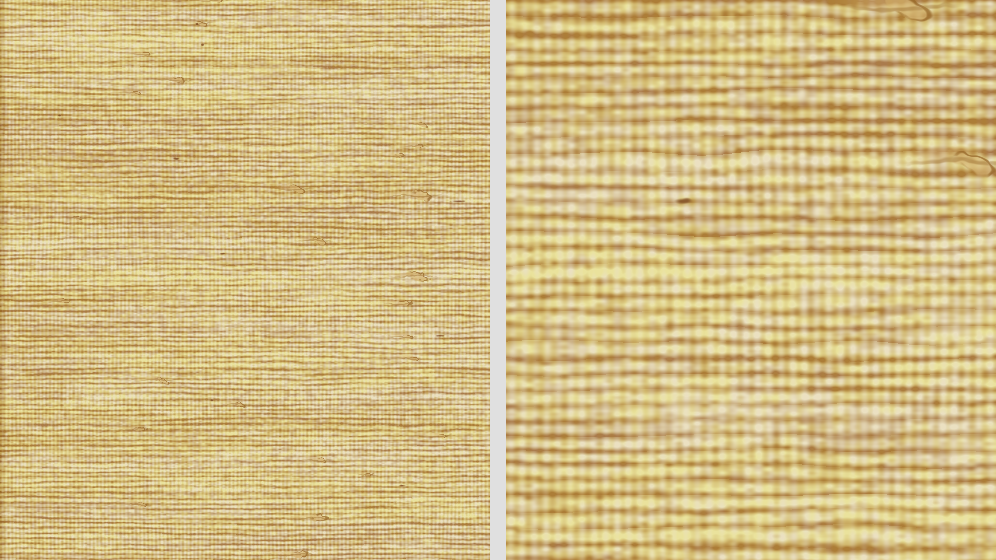
Left, the full canvas; right, a detail of the centre.
This texture is drawn by a Shadertoy shader. Its source:

```glsl
const float STRANDS = 108.0;      // horizontal grass strands, bottom to top
const float WARPS = 126.0;        // fine vertical threads, side to side
const float GROOVE = 0.42;        // soft groove half width, in strands
const float GROOVE_DEPTH = 1.05;
const float WARP_DEPTH = 0.24;
const float BEAD_DEPTH = 0.26;    // change from one crossing to the next
const float FIBRE_DEPTH = 0.50;
const float BAND_DEPTH = 0.20;
const int KNOTS = 26;
const int FLECKS = 9;
const vec3 STRAW_LIGHT = vec3(0.90, 0.86, 0.58);
const vec3 STRAW_MID = vec3(0.82, 0.72, 0.43);
const vec3 STRAW_DARK = vec3(0.70, 0.53, 0.25);
const vec3 CREAM_LIGHT = vec3(0.90, 0.85, 0.72);
const vec3 CREAM_MID = vec3(0.80, 0.70, 0.53);
const vec3 CREAM_DARK = vec3(0.69, 0.52, 0.34);
const vec3 KNOT_FILL = vec3(0.84, 0.71, 0.46);
const vec3 KNOT_EDGE = vec3(0.57, 0.38, 0.14);
const vec3 FLECK_BROWN = vec3(0.46, 0.25, 0.10);

float hash(vec2 p) {
    return fract(sin(dot(p, vec2(127.1, 311.7))) * 43758.5453);
}

float noise(vec2 p) {
    vec2 i = floor(p), f = fract(p);
    f = f * f * (3.0 - 2.0 * f);
    return mix(mix(hash(i), hash(i + vec2(1, 0)), f.x),
               mix(hash(i + vec2(0, 1)), hash(i + vec2(1, 1)), f.x), f.y);
}

vec3 ramp(vec3 dark, vec3 mid, vec3 light, float t) {
    return t < 0.5 ? mix(dark, mid, t * 2.0) : mix(mid, light, t * 2.0 - 1.0);
}

// Strand coordinate: the whole part names the strand, the fraction crosses it
float strandCoord(vec2 p) {
    float slowDrift = (noise(p * vec2(4.0, 36.0)) - 0.5) * 0.65;
    float fastDrift = (noise(p * vec2(22.0, 80.0) + 9.0) - 0.5) * 0.35;
    return p.y * STRANDS + slowDrift + fastDrift;
}

vec3 weave(vec2 p, float aspect) {
    float v = strandCoord(p);
    float id = floor(v), f = fract(v);

    // Rounded strand with a groove of changing depth
    float depth = 0.45 + 0.55 * noise(vec2(p.x * 12.0, floor(v + 0.5) * 7.3));
    float body = smoothstep(0.0, GROOVE, min(f, 1.0 - f));
    float tone = 0.92 - GROOVE_DEPTH * depth * (1.0 - body) + 0.1 * (f - 0.5);

    // Variation between strands, along them, and in broad bands
    tone += 0.20 * (hash(vec2(id, 3.0)) - 0.5);
    tone += 0.30 * (noise(vec2(p.x * 12.0, id * 5.7)) - 0.5);
    tone += BAND_DEPTH * (noise(p * vec2(1.8, 24.0) + 31.0) - 0.5);
    tone += FIBRE_DEPTH * (noise(p * vec2(190.0, 400.0)) - 0.5);

    // Warp threads press each strand into a row of uneven beads
    float u = p.x / aspect * WARPS + 0.5 * (noise(p * vec2(20.0, 8.0)) - 0.5);
    float warp = 0.5 + 0.5 * cos(6.28318 * u);
    float warpShow = 0.5 + noise(p * vec2(9.0, 40.0) + 5.0);
    float bead = noise(vec2(u, id * 3.7 + 0.5)) - 0.5;
    tone += WARP_DEPTH * warpShow * (0.5 - warp) + BEAD_DEPTH * bead;

    // Yellow threads alternate with paler, pinker gaps
    float cream = 0.46 + 0.6 * (0.5 - warp);
    cream += 0.65 * (noise(p * vec2(3.0, 34.0) + 70.0) - 0.5);
    cream += 1.1 * (noise(p * vec2(100.0, 170.0) + 17.0) - 0.5);
    tone = clamp(tone, -0.1, 1.1);
    return mix(ramp(STRAW_DARK, STRAW_MID, STRAW_LIGHT, tone),
               ramp(CREAM_DARK, CREAM_MID, CREAM_LIGHT, tone), clamp(cream, 0.0, 1.0));
}

// Tied ends: a ragged loop with a frayed tail lying along the strands
vec3 addKnot(vec3 col, vec2 d, float seed) {
    float size = mix(0.008, 0.020, pow(hash(vec2(seed, 4.0)), 2.0));
    float slant = mix(-0.1, 0.4, hash(vec2(seed, 5.0)));
    float wobble = 0.8 * (noise(d * 210.0 + seed * 9.0) - 0.5);
    vec2 q = vec2(d.x, (d.y + slant * d.x) * 2.4) / size;
    float r = length(q) + wobble;
    float fill = 1.0 - smoothstep(0.7, 1.1, r);
    float loopEdge = 1.0 - smoothstep(0.04, 0.24, abs(r - 0.9));
    loopEdge *= smoothstep(-0.9, 0.5, q.x + q.y * 0.6 + 2.0 * wobble);

    float reach = size * mix(2.5, 6.0, hash(vec2(seed, 6.0)));
    float tailY = d.y - 0.0015 * sin(d.x * 90.0 + seed) - 0.003 * wobble;
    float fade = smoothstep(-reach, -size, d.x);
    float tail = 1.0 - smoothstep(0.0004, 0.0018, abs(tailY));
    tail *= fade * (1.0 - smoothstep(size, size * 2.6, d.x));
    float husk = 1.0 - smoothstep(0.002, 0.005, abs(tailY - 0.003));
    husk *= fade * (1.0 - smoothstep(-size, size, d.x));

    col = mix(col, KNOT_FILL, max(0.65 * fill, 0.4 * husk));
    return mix(col, KNOT_EDGE, max(0.7 * loopEdge, 0.4 * tail));
}

void mainImage(out vec4 fragColor, in vec2 fragCoord) {
    vec2 p = fragCoord / iResolution.y;
    float aspect = iResolution.x / iResolution.y;
    vec3 col = weave(p, aspect);

    for (int i = 0; i < KNOTS; i++) {
        float seed = float(i) + 1.0;
        float x = mix(0.08, 0.97, hash(vec2(seed, 1.0))) * aspect;
        float y = (float(i) + hash(vec2(seed, 2.0))) / float(KNOTS);
        col = addKnot(col, p - vec2(x, y), seed);
    }
    // Short dark flecks of husk
    for (int i = 0; i < FLECKS; i++) {
        float seed = float(i) + 60.0;
        vec2 c = vec2(hash(vec2(seed, 1.0)) * aspect, hash(vec2(seed, 2.0)));
        float len = mix(0.003, 0.024, pow(hash(vec2(seed, 3.0)), 3.0));
        vec2 q = (p - c) / vec2(len, 0.0024);
        float fleck = 1.0 - smoothstep(0.3, 1.1, length(q) + 0.5 * noise(p * 250.0) - 0.2);
        col = mix(col, FLECK_BROWN, 0.75 * fleck);
    }
    // Browned left border
    float border = 1.0 - smoothstep(0.0, 0.014, p.x);
    col *= mix(vec3(1.0), vec3(0.90, 0.84, 0.72), border);
    fragColor = vec4(clamp(col, 0.0, 1.0), 1.0);
}
```
